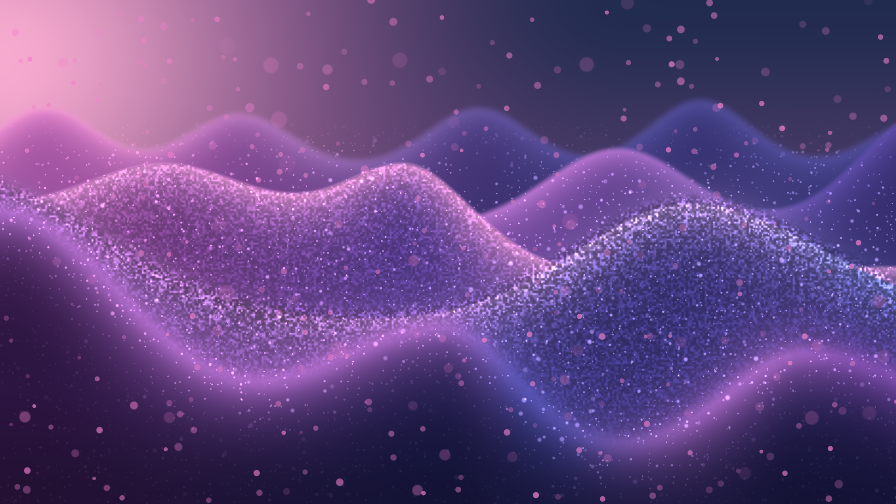
Give the GLSL for this background, as a Shadertoy shader.

```glsl
// Glittering violet dunes in soft focus under a pink-to-navy sky with drifting bokeh.

float hash(vec2 p) {
    vec3 q = fract(p.xyx * 0.1031);
    q += dot(q, q.yzx + 33.33);
    return fract((q.x + q.y) * q.z);
}

float noise(vec2 p) {
    vec2 i = floor(p), f = fract(p);
    f = f * f * (3.0 - 2.0 * f);
    return mix(mix(hash(i), hash(i + vec2(1, 0)), f.x),
               mix(hash(i + vec2(0, 1)), hash(i + vec2(1, 1)), f.x), f.y);
}

// Bell-shaped hill with separate left and right widths.
float hill(float x, float center, float left, float right) {
    float t = (x - center) / (x < center ? left : right);
    return exp(-t * t);
}

// Crest heights, from the farthest dune (0) to the nearest (4).
float crest(int dune, float x) {
    if (dune == 0) return 0.67 + 0.115 * (hill(x, 0.09, 0.14, 0.14) + 0.9 * hill(x, 0.475, 0.14, 0.14)
        + hill(x, 0.95, 0.14, 0.14) + 1.14 * hill(x, 1.39, 0.14, 0.14) + 0.8 * hill(x, 1.83, 0.14, 0.14));
    if (dune == 1) return 0.55 + 0.155 * hill(x, 1.227, 0.2, 0.2) + 0.23 * hill(x, 1.85, 0.2, 0.2);
    if (dune == 2) return 0.59 - 0.12 * smoothstep(0.8, 1.15, x)
        + 0.085 * (hill(x, 0.324, 0.2, 0.2) + hill(x, 0.8, 0.15, 0.15));
    if (dune == 3) return 0.36 + 0.235 * hill(x, 1.366, 0.31, 0.38) + 0.28 * hill(x, -0.1, 0.4, 0.4);
    return 0.1 + 0.48 * hill(x, 0.0, 0.36, 0.36) + 0.25 * hill(x, 0.88, 0.35, 0.2)
        + 0.2 * hill(x, 1.6, 0.22, 0.35);
}

// Approximate distance below a crest, positive inside the dune.
float depthBelow(int dune, vec2 p) {
    float h = crest(dune, p.x);
    float slope = (crest(dune, p.x + 0.01) - h) / 0.01;
    return (h - p.y) / sqrt(1.0 + slope * slope);
}

vec3 addDune(vec3 behind, float depth, float blur, float rimWidth, vec3 body, vec3 rim) {
    vec3 surface = mix(body, rim, exp(-max(depth, 0.0) / rimWidth));
    return mix(behind, surface, smoothstep(-blur, blur, depth));
}

// One randomly placed disc per grid cell; density is the share of cells used.
float discs(vec2 p, float cells, float radius, float density, float softness) {
    vec2 g = p * cells, id = floor(g);
    float size = radius * mix(0.5, 1.0, hash(id + 7.3));
    vec2 center = mix(vec2(0.3), vec2(0.7), vec2(hash(id + 21.7), hash(id + 53.1)));
    float disc = 1.0 - smoothstep(size * (1.0 - softness), size, length(fract(g) - center));
    return disc * step(hash(id + cells), density) * mix(0.3, 1.0, hash(id + 91.4));
}

vec3 sky(vec2 p) {
    vec3 navy = mix(vec3(0.26, 0.22, 0.39), vec3(0.13, 0.17, 0.31), smoothstep(0.65, 1.0, p.y));
    vec3 col = mix(vec3(0.42, 0.27, 0.47), navy, smoothstep(0.4, 1.25, p.x));
    float sun = exp(-dot((p - vec2(-0.02, 0.88)) / vec2(0.5, 0.42), (p - vec2(-0.02, 0.88)) / vec2(0.5, 0.42)));
    return mix(col, vec3(1.0, 0.69, 0.83), sun * 0.95);
}

void mainImage(out vec4 fragColor, in vec2 fragCoord) {
    vec2 p = fragCoord / iResolution.xy * vec2(16.0 / 9.0, 1.0);
    float cool = smoothstep(0.0, 1.25, p.x);
    float grain = noise(p * 240.0);
    float glitter = grain * grain * 1.6 - 0.5;
    vec3 col = sky(p);

    // Hazy far dunes
    col = addDune(col, depthBelow(0, p), 0.012, 0.045,
        mix(vec3(0.62, 0.31, 0.62), vec3(0.19, 0.18, 0.42), cool),
        mix(vec3(0.96, 0.58, 0.84), vec3(0.33, 0.31, 0.62), cool));
    col = addDune(col, depthBelow(1, p), 0.008, 0.045,
        mix(vec3(0.38, 0.24, 0.56), vec3(0.2, 0.17, 0.42), smoothstep(0.9, 1.7, p.x)),
        mix(vec3(0.76, 0.48, 0.84), vec3(0.38, 0.31, 0.68), smoothstep(1.1, 1.7, p.x)));

    // Pink middle dune
    float middle = depthBelow(2, p);
    col = addDune(col, middle, 0.006, 0.05,
        mix(vec3(0.47, 0.23, 0.51), vec3(0.31, 0.22, 0.54), smoothstep(0.1, 0.9, p.x)),
        vec3(0.94, 0.61, 0.88));
    col *= 1.0 + 0.3 * glitter * step(0.0, middle);

    // Sharp glittering dune
    float sharp = depthBelow(3, p);
    float focus = smoothstep(0.25, 0.75, p.x);
    vec3 sharpBody = mix(vec3(0.42, 0.28, 0.57), vec3(0.22, 0.2, 0.47), smoothstep(0.4, 1.2, p.x));
    vec3 sharpRim = mix(vec3(0.6, 0.42, 0.68), vec3(0.72, 0.58, 0.87), smoothstep(0.5, 1.3, p.x));
    sharpRim = mix(sharpRim, vec3(0.46, 0.49, 0.8), smoothstep(1.4, 1.75, p.x));
    col = mix(col, sharpRim, 0.35 * exp(-abs(sharp) / 0.045));
    col = addDune(col, sharp, mix(0.05, 0.004, focus), 0.05, sharpBody, sharpRim);
    float onSharp = smoothstep(-0.03, 0.01, sharp);
    col *= 1.0 + glitter * onSharp * (0.35 + 0.5 * exp(-max(sharp, 0.0) / 0.05));

    // Blurred dark foreground with a glowing edge
    float near = depthBelow(4, p);
    float blueSide = hill(p.x, 1.06, 0.13, 0.2);
    vec3 glow = mix(vec3(0.72, 0.44, 0.82), vec3(0.36, 0.35, 0.74), blueSide);
    glow = mix(glow, vec3(0.55, 0.33, 0.72), smoothstep(1.5, 1.75, p.x));
    col = mix(col, glow, 0.65 * exp(-max(-near, 0.0) / 0.05) * onSharp);
    vec3 nearBody = mix(vec3(0.17, 0.08, 0.25), vec3(0.09, 0.09, 0.26), smoothstep(0.0, 0.9, p.x));
    col = addDune(col, near, 0.035, 0.065, nearBody, glow);
    col *= mix(0.8, 1.0, smoothstep(0.0, 0.25, p.y));

    // Fine sparkles on the sand, then larger bokeh in the air
    float sand = smoothstep(0.78, 0.6, p.y) * (1.0 - 0.85 * smoothstep(0.0, 0.14, near));
    vec3 sparkle = mix(vec3(1.0, 0.72, 0.9), vec3(0.75, 0.72, 1.0), cool * 0.6);
    for (int i = 0; i < 4; i++) {
        float k = float(i);
        vec2 q = p + vec2(0.37, 0.61) * k;
        col += sparkle * discs(q, 85.0 - 16.0 * k, 0.26, 0.2 - 0.035 * k, 0.7) * sand * 0.5;
        float bokeh = discs(q + 3.1, 22.0 - 4.5 * k, 0.17, 0.16, 0.3);
        col = mix(col, vec3(0.94, 0.5, 0.8), bokeh * (0.75 - 0.17 * k));
    }
    fragColor = vec4(clamp(col, 0.0, 1.0), 1.0);
}
```
